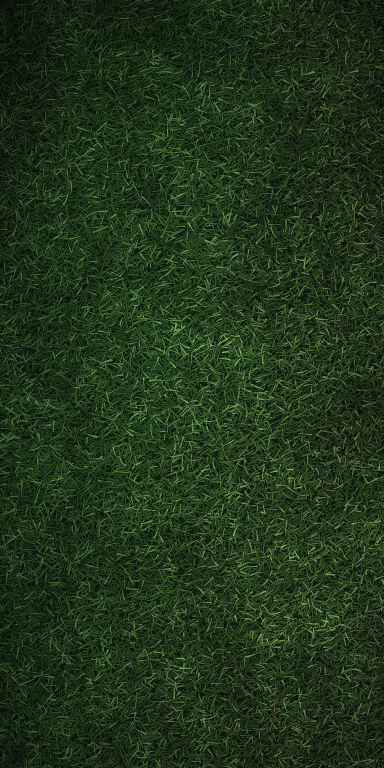
Give the GLSL for this texture, as a Shadertoy shader.

```glsl
// A dim lawn seen from above: layers of short curved grass blades, scattered
// by jittered cells and stacked from dark thatch up to lit tips, then toned
// by layered-sine patches, a soft vignette and a few pale flower heads.

vec4 hash4(vec3 p) {
    vec4 h = fract(p.xyxz * vec4(0.1031, 0.1030, 0.0973, 0.1099));
    h += dot(h, h.wzxy + 33.33);
    return fract((h.xxyz + h.yzzw) * h.zywx);
}

mat2 rotation(float a) {
    float c = cos(a), s = sin(a);
    return mat2(c, -s, s, c);
}

// Smooth uneven patches, about -1 to 1
float patches(vec2 p) {
    float sum = 0.0, amp = 0.5;
    for (int i = 0; i < 4; i++) {
        p = rotation(1.1) * p + 0.7 * sin(p.yx * 1.3 + 2.0);
        sum += amp * sin(p.x) * cos(p.y);
        p *= 1.8;
        amp *= 0.6;
    }
    return sum;
}

// Thatch, mid green, greyish sunlit tip
vec3 grassColor(float t) {
    vec3 c = mix(vec3(0.03, 0.08, 0.045), vec3(0.12, 0.205, 0.085), smoothstep(0.0, 0.55, t));
    return mix(c, vec3(0.29, 0.39, 0.21), smoothstep(0.5, 1.08, t));
}

// Paints one layer of blades, with their shadows, over col
void paintBlades(inout vec3 col, vec2 p, float layer, float depth, float dry, float px) {
    float cell = 0.0215;
    vec2 g = rotation(layer * 2.4) * p / cell + layer * 17.3 + 100.0;
    for (int j = -1; j <= 1; j++)
    for (int i = -1; i <= 1; i++) {
        vec2 id = floor(g) + vec2(i, j);
        vec4 a = hash4(vec3(id, layer));
        vec4 b = hash4(vec3(id.yx + 41.0, layer + 9.0));

        // Position, leaning mostly to the upper right
        vec2 q = rotation(-layer * 2.4) * (g - id - a.xy) * cell;
        float u = 2.0 * a.z - 1.0;
        q = rotation(0.4 + 1.57 * u * (0.6 + 0.4 * abs(u))) * q;
        if (b.w > 0.5) q.x = -q.x;

        // Bent, tapering shape
        float halfLen = mix(0.008, 0.021, a.w) * (1.0 - 0.2 * dry);
        float along = q.x / halfLen;
        q.y -= (b.x - 0.5) * 0.32 * halfLen * along * along;
        float width = mix(0.0013, 0.0026, b.y) * (0.68 - 0.38 * along);
        float d = max(abs(q.y) - width, abs(q.x) - halfLen);
        float blade = clamp(0.5 - d / px, 0.0, 1.0);
        float shadow = 1.0 - smoothstep(0.0, 0.0035, d);

        float tone = 0.10 + 0.40 * depth + 0.66 * b.z * b.z + 0.12 * along * b.y;
        vec3 tint = grassColor(tone);
        float brown = step(0.94, fract(b.x * 7.0 + b.z)) * dry;
        tint = mix(tint, vec3(0.23, 0.20, 0.12), 0.6 * brown);
        col *= 1.0 - 0.3 * shadow;
        col = mix(col, tint, blade);
    }
}

// Tiny lobed flower heads, commoner toward the lower edge
float flowers(vec2 p, vec2 uv, float px) {
    vec2 g = p / 0.05;
    vec4 h = hash4(vec3(floor(g) + 60.0, 5.0));
    vec2 q = (fract(g) - 0.3 - 0.4 * h.xy) * 0.05;
    float lobes = 0.005 + 0.004 * cos(3.0 * atan(q.y, q.x + 0.00001) + 6.0 * h.z);
    float chance = 0.004 + 0.07 * smoothstep(0.25, 0.0, uv.y) * uv.x;
    return step(1.0 - chance, h.w) * clamp(0.5 - (length(q) - lobes) / px, 0.0, 1.0);
}

void mainImage(out vec4 fragColor, in vec2 fragCoord) {
    vec2 uv = fragCoord / iResolution.xy;
    vec2 p = fragCoord / iResolution.x;
    float px = 1.0 / iResolution.x;

    // Drier, olive turf right of the middle and below
    float dry = smoothstep(0.2, 0.9, uv.x + 0.5 * (0.45 - uv.y) + 0.15 * patches(p * 4.0));

    vec3 col = vec3(0.025, 0.065, 0.04);
    for (int i = 0; i < 10; i++) {
        paintBlades(col, p, float(i), float(i) / 9.0, dry, px);
    }
    col = mix(col, vec3(0.36, 0.43, 0.27), 0.6 * flowers(p, uv, px));

    // Patchy light, vignette and a lit band toward the lower right
    vec2 e = (uv - vec2(0.57, 0.45)) * vec2(1.05, 1.1);
    float light = 1.62 - 1.6 * dot(e, e);
    light += 0.2 * smoothstep(0.45, 0.0, length((uv - vec2(0.9, 0.22)) * vec2(1.0, 1.6)));
    light *= 1.0 + 0.2 * patches(p * 7.0) + 0.18 * patches(p * 23.0 + 5.0);
    col *= light * mix(vec3(0.89, 1.0, 0.97), vec3(1.06, 1.01, 1.05), dry);
    fragColor = vec4(col + vec3(0.008, 0.012, 0.01), 1.0);
}
```
